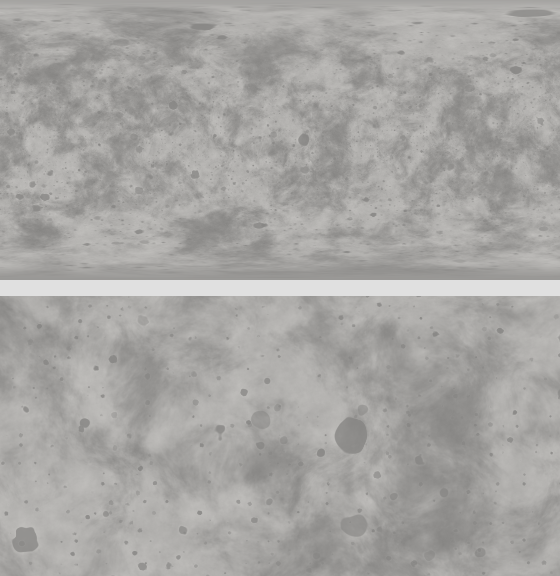
Top: the whole. Bottom: its middle third, enlarged.
Reproduce this texture procedurally as a Shadertoy shader.

```glsl
// A cratered grey moon unrolled as a longitude-latitude map.
// Warped 3D noise on the unit sphere gives the dark plains, and balls
// scattered in 3D cells, cut by the sphere, give the flat dark craters.

float hash(vec3 p) {
    return fract(sin(dot(p, vec3(127.1, 311.7, 74.7))) * 43758.55);
}

vec3 hash3(vec3 p) {
    return vec3(hash(p), hash(p + 17.3), hash(p + 41.9));
}

float noise(vec3 p) {
    vec3 i = floor(p), f = fract(p);
    f = f * f * (3.0 - 2.0 * f);
    vec2 e = vec2(0.0, 1.0);
    vec4 near = vec4(hash(i), hash(i + e.yxx), hash(i + e.xyx), hash(i + e.yyx));
    vec4 far = vec4(hash(i + e.xxy), hash(i + e.yxy), hash(i + e.xyy), hash(i + e.yyy));
    vec4 z = mix(near, far, f.z);
    vec2 y = mix(z.xy, z.zw, f.y);
    return mix(y.x, y.y, f.x);
}

// Rotation that keeps the lattices of successive layers from lining up
const mat3 turn = mat3(0.0, 0.8, 0.6, -0.8, 0.36, -0.48, -0.6, -0.48, 0.64);

float fbm(vec3 p) {
    float sum = 0.0, total = 0.0, amp = 1.0;
    for (int i = 0; i < 6; i++) {
        sum += amp * noise(p);
        total += amp;
        amp *= 0.65;
        p = turn * p * 2.03 + 3.7;
    }
    return sum / total;
}

// One layer of craters: x is the floor coverage, y the pale rim
vec2 craters(vec3 p, float scale, float density, float pixel) {
    vec3 q = p * scale + 9.4;
    vec3 cell = floor(q);
    vec3 center = 0.34 + 0.32 * hash3(cell);
    float size = hash(cell + 63.1);
    float radius = mix(0.1, 0.26, size * size);
    float wobble = (noise(p * scale * 8.0) - 0.5) * radius * 0.4;
    float d = length(fract(q) - center) - radius + wobble;
    float soft = 0.7 * pixel * scale;
    float present = step(hash(cell + 88.7), density);
    float inside = 1.0 - smoothstep(-soft, soft, d);
    float rim = (1.0 - inside) * (1.0 - smoothstep(0.0, 0.08, d));
    float strength = mix(0.35, 0.9, hash(cell + 29.5));
    return present * vec2(inside * strength, rim);
}

void mainImage(out vec4 fragColor, in vec2 fragCoord) {
    vec2 uv = fragCoord / iResolution.xy;
    float lon = uv.x * 6.28318, lat = (uv.y - 0.5) * 3.14159;
    vec3 p = vec3(cos(lat) * cos(lon), cos(lat) * sin(lon), sin(lat));
    float pixel = 6.28318 / iResolution.x;

    // Plains and highlands: broad regions broken into ragged patches
    vec3 warp = vec3(noise(p * 5.0 + 11.0), noise(p * 5.0 + 23.0), noise(p * 5.0 + 37.0));
    float patches = fbm(p * 4.0 + 0.6 * warp + 5.0);
    float regions = fbm(p * 1.6 + 31.0);
    float land = mix(patches, regions, 0.28);
    float tone = mix(0.56, 0.705, smoothstep(0.35, 0.61, land));

    // Mottled dust
    tone += 0.14 * (fbm(p * 13.0 + 2.0) - 0.5);

    // Craters from large and rare to small and common
    vec3 q = p;
    float scale = 3.0, density = 0.26;
    for (int i = 0; i < 5; i++) {
        vec2 crater = craters(q, scale, density, pixel);
        tone += 0.018 * crater.y;
        tone = mix(tone, 0.525, crater.x);
        q = turn * q;
        scale *= 1.75;
        density += 0.05;
    }

    // Even, dull caps at the poles
    tone = mix(tone, 0.63, 0.7 * smoothstep(0.96, 1.0, uv.y));
    tone = mix(tone, 0.57, 0.7 * smoothstep(0.07, 0.0, uv.y));

    vec3 tint = vec3(1.008, 1.0, 0.986);
    fragColor = vec4(tone * tint, 1.0);
}
```
